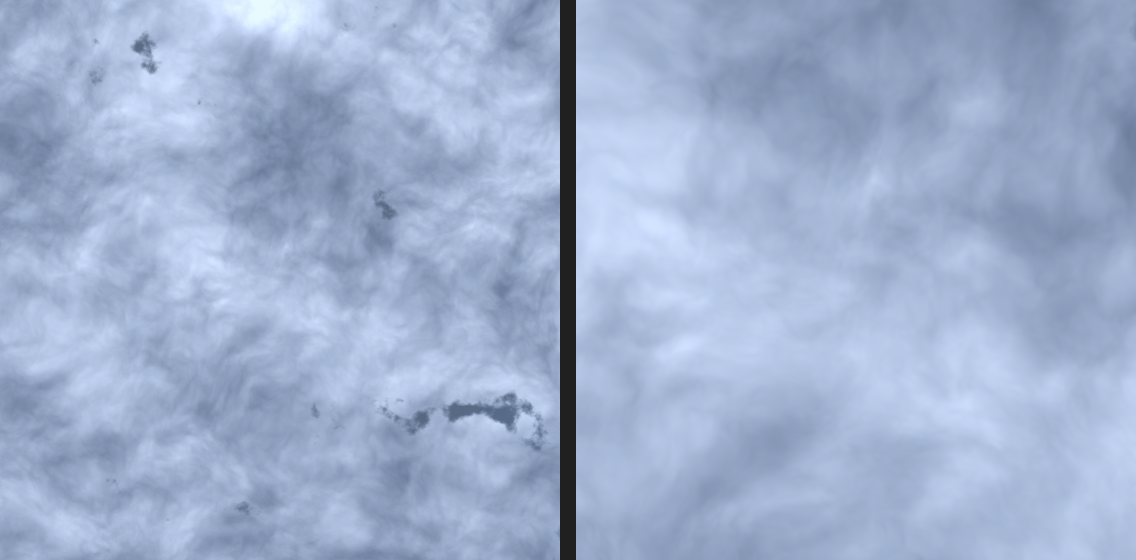
Left: the whole. Right: its middle third, enlarged.
This texture is drawn by a Shadertoy shader. Its source:

```glsl
vec2 hash2(vec2 p) {
    p = vec2(dot(p, vec2(127.1, 311.7)), dot(p, vec2(269.5, 183.3)));
    return fract(sin(p) * 43758.5);
}

// Gradient noise, roughly -0.7 to 0.7
float noise(vec2 p) {
    vec2 i = floor(p), f = fract(p);
    vec2 u = f * f * f * (f * (f * 6.0 - 15.0) + 10.0);
    vec2 x = vec2(1, 0), y = vec2(0, 1);
    float a = dot(hash2(i) * 2.0 - 1.0, f);
    float b = dot(hash2(i + x) * 2.0 - 1.0, f - x);
    float c = dot(hash2(i + y) * 2.0 - 1.0, f - y);
    float d = dot(hash2(i + 1.0) * 2.0 - 1.0, f - 1.0);
    return mix(mix(a, b, u.x), mix(c, d, u.x), u.y);
}

const mat2 OCTAVE = mat2(1.6, 1.2, -1.2, 1.6);

float fbm(vec2 p) {
    float sum = 0.0, amp = 0.5;
    for (int i = 0; i < 6; i++) {
        sum += amp * noise(p);
        p = OCTAVE * p + 17.3;
        amp *= 0.5;
    }
    return sum;
}

// Rounded puffs separated by creases
float billow(vec2 p) {
    float sum = 0.0, amp = 0.5;
    for (int i = 0; i < 5; i++) {
        float n = noise(p);
        sum += amp * sqrt(n * n + 0.002);
        p = OCTAVE * p + 9.1;
        amp *= 0.52;
    }
    return sum;
}

// Soft elliptical patch of light or shade
float patchAt(vec2 p, vec2 centre, vec2 radius) {
    vec2 d = (p - centre) / radius;
    return exp(-dot(d, d));
}

float segmentDistance(vec2 p, vec2 a, vec2 b) {
    vec2 ab = b - a;
    return length(p - a - ab * clamp(dot(p - a, ab) / dot(ab, ab), 0.0, 1.0));
}

// Ragged openings in the cloud deck
float tears(vec2 p) {
    float ragged = 0.17 * fbm(p * 17.0 + 4.0);
    vec2 w = p + 0.10 * vec2(fbm(p * 7.0), fbm(p * 7.0 + 31.0));
    float depth = -1.0;
    for (int i = 0; i < 11; i++) {
        vec2 centre = hash2(vec2(i, 7.0));
        vec2 shape = hash2(vec2(i, 19.0));
        float angle = 2.6 * (shape.x - 0.5);
        vec2 arm = mix(0.01, 0.035, shape.y) * vec2(cos(angle), sin(angle));
        float radius = mix(-0.006, 0.005, shape.y);
        depth = max(depth, radius - segmentDistance(w, centre - arm, centre + arm));
    }
    // Long rift, fraying towards the lower right
    float rift = segmentDistance(w, vec2(0.57, 0.245), vec2(0.95, 0.28));
    depth = max(depth, mix(0.002, 0.016, smoothstep(0.55, 0.95, p.x)) - rift);
    float fray = segmentDistance(w, vec2(0.94, 0.26), vec2(0.92, 0.18));
    depth = max(depth, 0.012 - fray);
    depth = max(depth, 0.022 - length(w - vec2(1.0, 0.035)));
    return smoothstep(0.0, 0.034, depth + ragged);
}

void mainImage(out vec4 fragColor, in vec2 fragCoord) {
    vec2 p = fragCoord / iResolution.y;
    vec2 warp = vec2(fbm(p * 4.0 + 2.7), fbm(p * 4.0 + 41.0));
    vec2 q = p + 0.10 * warp;

    // Broad light and shade
    float tone = 0.622;
    tone += 0.26 * patchAt(q, vec2(0.47, 1.01), vec2(0.16, 0.08));
    tone += 0.12 * patchAt(q, vec2(0.29, 0.82), vec2(0.12, 0.20));
    tone += 0.08 * patchAt(q, vec2(0.74, 0.80), vec2(0.13, 0.15));
    tone += 0.08 * patchAt(q, vec2(0.50, 0.46), vec2(0.25, 0.11));
    tone += 0.06 * patchAt(q, vec2(0.14, 0.50), vec2(0.12, 0.12));
    tone -= 0.17 * patchAt(q, vec2(0.54, 0.72), vec2(0.12, 0.16));
    tone -= 0.10 * patchAt(q, vec2(0.42, 0.89), vec2(0.05, 0.06));
    tone -= 0.11 * patchAt(q, vec2(0.02, 0.74), vec2(0.11, 0.20));
    tone -= 0.05 * smoothstep(0.35, 0.0, p.y);

    // Cloud masses, nested puffs, lit upper edges and faint rims
    float mass = fbm(q * 5.0 + 11.0);
    float puff = billow(q * 8.0 + 5.0);
    float relief = mass - fbm(q * 5.0 + 11.0 + vec2(-0.06, 0.14));
    float shadedPuff = puff - billow(q * 8.0 + 5.0 + vec2(-0.04, 0.10));
    float crowding = smoothstep(-0.15, 0.25, noise(p * 4.0 + 23.0));
    float rim = exp(-12.0 * abs(fbm(q * 6.0 + 57.0)));
    tone += 0.34 * mass + 0.42 * (puff - 0.16) + 0.32 * relief;
    tone += mix(0.16, 0.34, crowding) * shadedPuff;
    tone += 0.05 * crowding * (rim - 0.3);
    tone = clamp(tone, 0.40, 0.92);

    vec3 cloud = min(vec3(tone) + vec3(0.0, 0.07, 0.19), vec3(0.91, 0.98, 0.995));
    vec3 slate = vec3(0.29, 0.36, 0.46);
    vec3 deepBlue = vec3(0.20, 0.32, 0.47);
    vec3 gap = mix(slate, deepBlue, smoothstep(0.5, 1.0, p.x - p.y));
    fragColor = vec4(mix(cloud, gap, 0.85 * tears(p)), 1.0);
}
```
